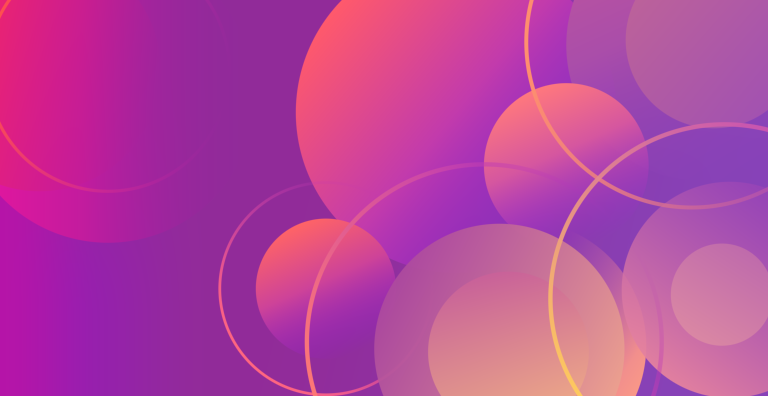
Reproduce this background procedurally as a Shadertoy shader.

```glsl
// Linear blend of two RGBA colours across a circle, along a direction.
// Alpha above one delays the fade; the result is clamped.
vec4 ramp(vec2 q, float radius, vec2 dir, vec4 from, vec4 to) {
    float t = 0.5 + 0.5 * dot(q, normalize(dir)) / radius;
    return clamp(mix(from, to, clamp(t, 0.0, 1.0)), 0.0, 1.0);
}

// Filled circle painted over the current colour
void disc(inout vec3 col, vec2 q, float radius, vec2 dir, vec4 from, vec4 to) {
    float aa = 0.75 / iResolution.y;
    vec4 paint = ramp(q, radius, dir, from, to);
    col = mix(col, paint.rgb, paint.a * smoothstep(aa, -aa, length(q) - radius));
}

// Circle outline painted over the current colour
void ring(inout vec3 col, vec2 q, float radius, float width, vec2 dir, vec4 from, vec4 to) {
    float aa = 0.75 / iResolution.y;
    vec4 paint = ramp(q, radius, dir, from, to);
    float edge = abs(length(q) - radius) - 0.5 * width;
    col = mix(col, paint.rgb, paint.a * smoothstep(aa, -aa, edge));
}

// Purple backdrop with a magenta lower-left corner
vec3 backdrop(vec2 p) {
    vec3 plum = vec3(0.57, 0.17, 0.60);
    vec3 violet = vec3(0.53, 0.26, 0.72);
    vec3 col = mix(plum, violet, smoothstep(0.6, 1.8, p.x - 0.25 * p.y));
    col = mix(col, vec3(0.59, 0.12, 0.69), smoothstep(0.55, 0.15, p.x) * smoothstep(0.8, 0.2, p.y));
    return mix(col, vec3(0.71, 0.08, 0.66), smoothstep(0.27, 0.0, p.x));
}

void mainImage(out vec4 fragColor, in vec2 fragCoord) {
    vec2 p = fragCoord / iResolution.y;
    vec3 col = backdrop(p);

    // Upper-left glow
    disc(col, p - vec2(0.273, 0.759), 0.372, vec2(1.0, 0.0),
         vec4(0.92, 0.08, 0.62, 1.7), vec4(0.54, 0.15, 0.62, 0.0));
    disc(col, p - vec2(0.1, 0.823), 0.306, vec2(1.0, -0.25),
         vec4(1.0, 0.17, 0.34, 1.1), vec4(0.72, 0.10, 0.58, 0.0));
    ring(col, p - vec2(0.273, 0.823), 0.306, 0.008, vec2(1.0, -0.2),
         vec4(1.0, 0.32, 0.30, 1.0), vec4(0.80, 0.12, 0.70, 0.0));

    // Large central disc
    disc(col, p - vec2(1.152, 0.716), 0.405, vec2(0.8, -0.65),
         vec4(1.0, 0.35, 0.42, 2.0), vec4(0.52, 0.11, 0.93, 0.0));

    // Upper-right pair
    disc(col, p - vec2(1.772, 0.886), 0.342, vec2(0.45, -1.0),
         vec4(0.74, 0.33, 0.62, 1.6), vec4(0.54, 0.26, 0.74, 0.0));
    disc(col, p - vec2(1.803, 0.899), 0.223, vec2(0.7, -0.5),
         vec4(0.74, 0.39, 0.60, 0.9), vec4(0.65, 0.33, 0.69, 0.85));

    // Small coral discs
    disc(col, p - vec2(1.430, 0.582), 0.208, vec2(0.45, -1.0),
         vec4(1.0, 0.47, 0.49, 1.7), vec4(0.60, 0.15, 0.82, 0.0));
    disc(col, p - vec2(0.823, 0.271), 0.177, vec2(0.45, -1.0),
         vec4(1.0, 0.39, 0.40, 1.8), vec4(0.56, 0.10, 0.85, 0.0));
    ring(col, p - vec2(0.823, 0.271), 0.268, 0.007, vec2(0.7, 0.75),
         vec4(1.0, 0.40, 0.50, 1.2), vec4(0.72, 0.18, 0.74, 0.0));

    // Lower translucent group
    disc(col, p - vec2(1.316, 0.127), 0.316, vec2(0.9, -0.6),
         vec4(0.65, 0.20, 0.74, -0.8), vec4(0.98, 0.60, 0.53, 1.2));
    disc(col, p - vec2(1.261, 0.119), 0.316, vec2(1.0, -0.5),
         vec4(0.68, 0.29, 0.62, 0.92), vec4(0.92, 0.63, 0.56, 0.92));
    disc(col, p - vec2(1.284, 0.111), 0.203, vec2(0.2, -1.0),
         vec4(0.79, 0.38, 0.60, 0.9), vec4(0.96, 0.72, 0.51, 0.7));

    // Lower-right pair
    disc(col, p - vec2(1.843, 0.268), 0.273, vec2(0.6, 0.8),
         vec4(0.90, 0.51, 0.62, 0.95), vec4(0.60, 0.26, 0.72, 0.7));
    disc(col, p - vec2(1.823, 0.256), 0.129, vec2(0.5, 0.8),
         vec4(0.86, 0.54, 0.64, 0.9), vec4(0.76, 0.43, 0.67, 0.9));

    // Large outlines
    ring(col, p - vec2(1.223, 0.137), 0.448, 0.011, vec2(0.8, 0.6),
         vec4(1.0, 0.48, 0.45, 2.8), vec4(0.70, 0.18, 0.76, 0.0));
    ring(col, p - vec2(1.747, 0.894), 0.418, 0.010, vec2(1.0, 0.0),
         vec4(1.0, 0.56, 0.43, 1.0), vec4(0.62, 0.25, 0.76, 0.6));
    ring(col, p - vec2(1.830, 0.246), 0.440, 0.011, vec2(0.6, 0.8),
         vec4(1.0, 0.80, 0.36, 1.0), vec4(0.80, 0.32, 0.70, 0.9));

    fragColor = vec4(col, 1.0);
}
```
